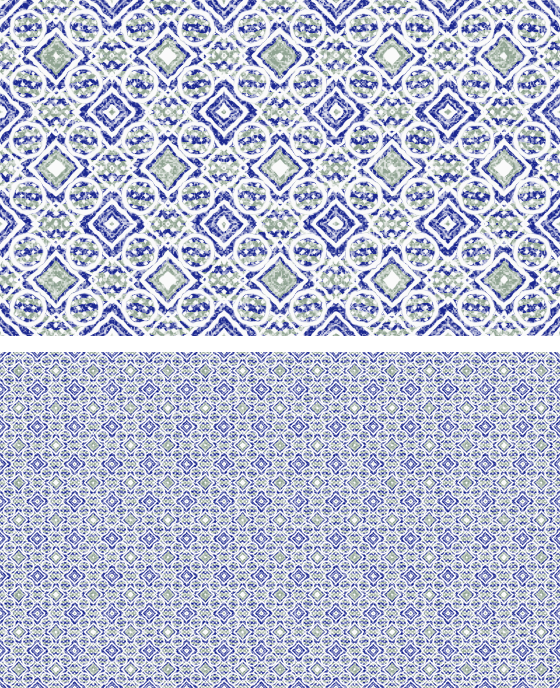
Top: one tile. Bottom: repeated 3 by 3.
This pattern is drawn by a WebGL 2 fragment shader. Its source:

```glsl
#version 300 es
precision highp float;

uniform vec2 u_resolution;
out vec4 fragColor;

const vec2 REPEATS = vec2(5.0, 3.0);
const float LATTICE = 10.0;
const vec3 PAPER = vec3(0.98);
const vec3 BLUE_INK = vec3(0.10, 0.15, 0.56);
const vec3 SAGE_INK = vec3(0.56, 0.64, 0.57);

float hash(vec2 p) {
    vec3 h = fract(vec3(p.xyx) * 0.1031);
    h += dot(h, h.yzx + 33.33);
    return fract((h.x + h.y) * h.z);
}

// Value noise that wraps after a whole number of grid cells
float wrapNoise(vec2 uv, vec2 grid) {
    vec2 p = uv * grid;
    vec2 i = floor(p);
    vec2 f = fract(p);
    f = f * f * (3.0 - 2.0 * f);
    vec2 lo = mod(i, grid);
    vec2 hi = mod(i + 1.0, grid);
    return mix(mix(hash(lo), hash(vec2(hi.x, lo.y)), f.x),
               mix(hash(vec2(lo.x, hi.y)), hash(hi), f.x), f.y);
}

// 1 inside a shape of negative distance, 0 outside
float fill(float d, float soft) {
    return 1.0 - smoothstep(-soft, soft, d);
}

// Line of a given half width around radius r
float ring(float d, float r, float halfWidth, float soft) {
    return fill(abs(d - r) - halfWidth, soft);
}

// Small squares on a lattice turned by 45 degrees
float beads(vec2 q, float offset, float size, float soft) {
    vec2 g = vec2(q.x + q.y, q.x - q.y) * LATTICE + offset;
    g = abs(fract(g + 0.5) - 0.5);
    return fill(max(g.x, g.y) - size, soft * LATTICE);
}

// Bare paper: nested diamonds, circles, flowers and beads
float bareMask(vec2 q, float variant, float soft) {
    float centre = q.x + q.y;
    float corner = 1.0 - centre;
    float flower = 0.5 - abs(q.x - q.y);
    float circle = length(q - 0.25);
    float outside = fill(0.165 - circle, soft);
    float inFlower = fill(flower - 0.2, soft);

    float bare = ring(centre, 0.235, 0.028, soft);
    bare = max(bare, ring(corner, 0.205, 0.026, soft));
    bare = max(bare, ring(circle, 0.148, 0.021, soft));
    bare = max(bare, ring(flower, 0.205, 0.018, soft) * outside);
    bare = max(bare, ring(corner, 0.335, 0.022, soft) * outside);
    bare = max(bare, ring(centre, 0.365, 0.018, soft) * outside);

    // Beads in the flowers, the circles and the bands between
    float band = fill(abs(centre - 0.5) - 0.16, soft) * outside;
    bare = max(bare, beads(q, 0.0, 0.27, soft) * max(inFlower, band));
    bare = max(bare, beads(q, 0.5, 0.23, soft) * fill(circle - 0.125, soft));

    // Cores of the two kinds of diamond
    bare = max(bare, fill(centre - mix(0.035, 0.085, variant), soft));
    bare = max(bare, ring(centre, 0.135, 0.010, soft) * 0.5);
    bare = max(bare, ring(corner, 0.050, 0.025, soft));
    bare = max(bare, ring(corner, 0.115, 0.010, soft) * 0.65);

    // Ink dots in the flower hearts
    return bare * (1.0 - 0.8 * fill(flower + abs(centre - 0.5) - 0.014, soft));
}

// Share of blue against sage
float blueMask(vec2 q, float soft) {
    float centre = q.x + q.y;
    float corner = 1.0 - centre;
    float circle = length(q - 0.25);
    float wave = cos(6.2832 * ((q.y - 0.25) / 0.125 + 1.5 * (q.x - 0.25)));
    float stripes = smoothstep(-0.45, 0.25, wave);

    // Diamond bands: blue near the corner, blue rims around the sage centre
    float blue = ring(corner, 0.13, 0.060, 0.02);
    blue = max(blue, ring(corner, 0.27, 0.055, 0.02));
    blue = max(blue, ring(centre, 0.305, 0.045, 0.02) * 0.9);
    blue = max(blue, ring(centre, 0.192, 0.022, 0.015) * 0.9);
    blue = max(blue, stripes * fill(abs(centre - 0.5) - 0.16, 0.02));
    return mix(blue, stripes, fill(circle - 0.15, soft));
}

void main() {
    vec2 uv = gl_FragCoord.xy / u_resolution;
    vec2 tile = uv * REPEATS;
    float soft = max(0.009, 1.2 * REPEATS.y / u_resolution.y);

    // Ragged brush edges
    vec2 wobble = vec2(wrapNoise(uv, vec2(130.0, 78.0)),
                       wrapNoise(uv, vec2(125.0, 75.0))) - 0.5;
    vec2 cell = floor(tile);
    vec2 q = abs(fract(tile) - 0.5);
    vec2 rough = q + wobble * 0.018;
    float variant = mod(cell.x + cell.y, 2.0);

    // Dry grain and slight wear
    float fine = wrapNoise(uv, vec2(400.0, 240.0));
    float coarse = wrapNoise(uv, vec2(170.0, 102.0));
    float wear = wrapNoise(uv, vec2(30.0, 18.0));
    float grain = 0.6 * fine + 0.4 * coarse + 0.1 * (wear - 0.5);

    float bare = bareMask(rough, variant, soft);
    float blue = blueMask(rough, soft);
    blue = smoothstep(0.25, 0.75, blue + 0.7 * (coarse - 0.5));
    float cover = mix(0.22, 1.0, smoothstep(0.10, 0.74, grain)) * (1.0 - bare);
    vec3 ink = mix(SAGE_INK, BLUE_INK, blue);
    fragColor = vec4(mix(PAPER, ink, cover), 1.0);
}
```
